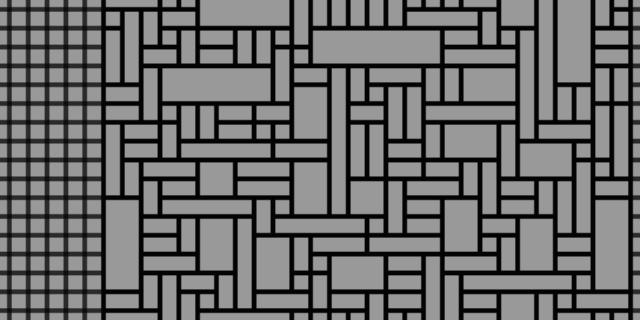
This pattern is drawn by a Shadertoy shader. Its source:

```glsl
// Tiling maze of grey rectangular slabs with black joints, beside a strip of plain square grid.

const ivec2 CELLS = ivec2(34, 17);      // lattice cells across the canvas
const int STRIP_COLUMNS = 6;            // columns of plain grid, centred near the left edge
const float JOINT_WIDTH = 0.25;         // in cells
const float JOINT_SOFTNESS = 0.08;      // width of the edge ramp, in cells
const float STRIP_INK = 0.74;           // joint strength inside the strip
const float LONG_SHARE = 0.25;          // share of block pairs joined into a long slab
const float EMPTY_SHARE = 0.15;         // share of blocks without a wide slab
const vec3 SLAB_COLOR = vec3(0.60);
const vec3 JOINT_COLOR = vec3(0.01);

// Joint direction through a lattice vertex
const int FREE = -1, BLANK = 0, HORIZ = 1, VERT = 2;

int wrap(int a, int n) { return (a + 8 * n) % n; }
ivec2 wrapCell(ivec2 v) { return ivec2(wrap(v.x, CELLS.x), wrap(v.y, CELLS.y)); }

float hash(ivec2 p, int salt) {
    uint h = uint(p.x) * 7919u + uint(p.y) * 104729u + uint(salt) * 60493u + 977u;
    h = (h ^ (h >> 15)) * 739391u;
    h = (h ^ (h >> 13)) * 668265u;
    h ^= h >> 16;
    return float(h & 65535u) / 65536.0;
}

// Wide slabs: skewed 4x4 blocks plus one filler vertex repeat every 17 vertices.
// Each block, or pair of blocks, holds one run of blank vertices framed by joints.
int slabState(ivec2 v) {
    int k = wrap(v.x + 4 * v.y, 17);
    if (k == 16) return FREE;
    ivec2 p = ivec2(k % 4, k / 4);
    ivec2 block = wrapCell(v - p);
    int upper = block.x & 1;
    int row = wrap(block.y - 4 * upper, 17);
    bool tall = row == 16 || hash(ivec2(row / 2, 50), 1) < 0.5;
    ivec2 pairId = tall ? ivec2(row, 60) : ivec2(row / 2, 70 + upper);
    ivec2 first, last;
    if (hash(pairId, 2) < LONG_SHARE) {
        p += tall ? upper * ivec2(1, 4) : (1 - (row & 1)) * ivec2(4, -1);
        int start = 1 + int(3.0 * hash(pairId, 3));
        int end = 4 + int(3.0 * hash(pairId, 4));
        first = tall ? ivec2(2, start) : ivec2(start, 1);
        last = tall ? ivec2(2, end) : ivec2(end, 1);
    } else {
        if (hash(block, 5) < EMPTY_SHARE) return FREE;
        first = 1 + ivec2(2.0 * vec2(hash(block, 6), hash(block, 7)));
        last = first;
        float shape = hash(block, 8);
        if (shape < 0.3) { first.y = 1; last.y = 2; }
        else if (shape < 0.5) { first.x = 1; last.x = 2; }
    }
    bool inX = p.x >= first.x && p.x <= last.x;
    bool inY = p.y >= first.y && p.y <= last.y;
    if (inX && inY) return BLANK;
    if (inY && (p.x == first.x - 1 || p.x == last.x + 1)) return VERT;
    if (inX && (p.y == first.y - 1 || p.y == last.y + 1)) return HORIZ;
    return FREE;
}

int roughState(ivec2 v) {
    int s = slabState(v);
    return s != FREE ? s : hash(wrapCell(v), 9) < 0.5 ? HORIZ : VERT;
}

bool isEven(ivec2 v) { v = wrapCell(v); return ((v.x + v.y) & 1) == 0; }
ivec2 stepTo(int i) { return (i < 2 ? 1 : -1) * ivec2(1 - (i & 1), i & 1); }

// Cost of a vertex with this many side arms: one arm makes the wanted T junction
float armCost(int arms) { return arms == 1 ? 0.0 : arms == 2 ? 1.3 : 1.0; }

// Direction that leaves fewest crossings and bare straights around a free vertex
int relax(int near[4], int far[4], int old) {
    float cost[3] = float[3](0.0, 0.0, 0.0);
    for (int s = HORIZ; s <= VERT; s++) {
        int side = 3 - s;
        int k = s == HORIZ ? 1 : 0;
        cost[s] = armCost(int(near[k] == side) + int(near[k + 2] == side));
        for (int i = 0; i < 4; i++) {
            int axis = (i & 1) == 0 ? HORIZ : VERT;
            if (near[i] == 3 - axis) cost[s] += armCost(int(s == axis) + int(far[i] == axis));
        }
    }
    return cost[3 - old] < cost[old] ? 3 - old : old;
}

// First pass settles the even vertices, second pass the odd ones
int evenState(ivec2 v) {
    int s = roughState(v);
    if (!isEven(v) || slabState(v) != FREE) return s;
    int near[4], far[4];
    for (int i = 0; i < 4; i++) {
        near[i] = roughState(v + stepTo(i));
        far[i] = roughState(v + 2 * stepTo(i));
    }
    return relax(near, far, s);
}

int vertexState(ivec2 v) {
    int s = evenState(v);
    if (isEven(v) || slabState(v) != FREE) return s;
    int near[4], far[4];
    for (int i = 0; i < 4; i++) {
        near[i] = evenState(v + stepTo(i));
        far[i] = roughState(v + 2 * stepTo(i));
    }
    return relax(near, far, s);
}

bool inStrip(int column) { return wrap(column + 1, CELLS.x) < STRIP_COLUMNS; }

// Strength of the joint between two vertices; a and b tell if its two sides lie in the strip
float jointInk(bool a, bool b, int start, int end, int direction) {
    if (a && b) return STRIP_INK;
    return a != b || start == direction || end == direction ? 1.0 : 0.0;
}

void mainImage(out vec4 fragColor, in vec2 fragCoord) {
    vec2 q = fragCoord / iResolution.xy * vec2(CELLS) - 0.5;
    vec2 ramp = max(vec2(CELLS) / iResolution.xy, JOINT_SOFTNESS);
    ivec2 c = ivec2(floor(q));
    vec2 f = fract(q);
    int sw = vertexState(c), se = vertexState(c + ivec2(1, 0));
    int nw = vertexState(c + ivec2(0, 1)), ne = vertexState(c + ivec2(1, 1));

    // Coverage of the four joints around this cell
    vec2 low = clamp(0.5 + (0.5 * JOINT_WIDTH - f) / ramp, 0.0, 1.0);
    vec2 high = clamp(0.5 + (0.5 * JOINT_WIDTH - 1.0 + f) / ramp, 0.0, 1.0);
    bool strip = inStrip(c.x);
    float vertical = max(low.x * jointInk(inStrip(c.x - 1), strip, sw, nw, VERT),
                         high.x * jointInk(strip, inStrip(c.x + 1), se, ne, VERT));
    float level = max(low.y * jointInk(strip, strip, sw, se, HORIZ),
                      high.y * jointInk(strip, strip, nw, ne, HORIZ));
    float ink = 1.0 - (1.0 - vertical) * (1.0 - level);
    fragColor = vec4(mix(SLAB_COLOR, JOINT_COLOR, ink), 1.0);
}
```
